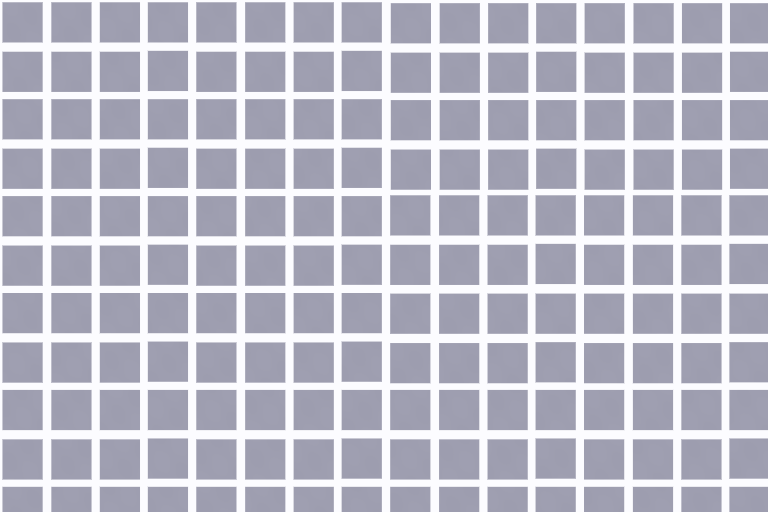
Give the GLSL for this pattern, as a Shadertoy shader.

```glsl
// A grid of flat grey-violet square tiles on near-white grout.
// Space is scaled so one tile pitch is one unit; each tile is a box distance,
// nudged by small per-cell slips so the rows and columns are slightly uneven.

const float TILES_ACROSS = 15.85;  // pitches per canvas width
const float FIRST_CENTER = 0.466;  // centre of the top left tile
const float TILE_SIDE    = 0.83;
const float SLIP         = 0.0206; // unit of misplacement
const vec3  GROUT_COLOR  = vec3(0.99, 0.99, 1.0);
const vec3  TILE_COLOR   = vec3(0.62, 0.62, 0.69);

// Signed distance to a square whose corners stay sharp when blended.
float squareDistance(vec2 p, float side) {
    vec2 d = abs(p) - 0.5 * side;
    return max(d.x, d.y);
}

// 1.0 when lo <= x < hi, otherwise 0.0.
float within(float x, float lo, float hi) {
    return step(lo, x) * (1.0 - step(hi, x));
}

// Uneven placement of a tile; cell counts right and down.
vec2 tileSlip(vec2 cell, float amount) {
    float rightHalf = step(8.0, cell.x);
    float oddRow = mod(cell.y, 2.0);
    float fourthColumn = step(2.5, mod(cell.x, 4.0));

    // Columns sway in groups of four; the right half sits further over.
    float x = 0.2 + 0.3 * sin(1.5708 * cell.x - 0.8);
    x += rightHalf * mix(0.1, 0.7, within(cell.y, 0.0, 4.0));

    // Odd rows sag, except in every fourth column.
    float y = mix(-0.2, 0.8 - 0.9 * fourthColumn, oddRow);
    y += rightHalf * (0.9 * within(cell.y, 0.0, 4.0)
                    - 0.8 * within(cell.y, 4.0, 6.0)
                    + 0.6 * within(cell.y, 6.0, 8.0));
    return amount * vec2(x, y);
}

// Barely visible diagonal shading from layered sines.
float faintGrain(vec2 p) {
    return 0.003 * sin(5.0 * (p.x + p.y)) + 0.002 * sin(11.0 * p.x - 7.0 * p.y);
}

void mainImage(out vec4 fragColor, in vec2 fragCoord) {
    // Measure from the top left corner, in pitches.
    float pixel = TILES_ACROSS / iResolution.x;
    vec2 p = vec2(fragCoord.x, iResolution.y - fragCoord.y) * pixel;

    // Nearest tile and the position relative to its centre.
    vec2 cell = floor(p - FIRST_CENTER + 0.5);
    vec2 local = p - FIRST_CENTER - cell - tileSlip(cell, SLIP);

    // Edge blended over one pixel.
    float coverage = clamp(0.5 - squareDistance(local, TILE_SIDE) / pixel, 0.0, 1.0);
    vec3 color = mix(GROUT_COLOR, TILE_COLOR + faintGrain(p), coverage);
    fragColor = vec4(color, 1.0);
}
```
